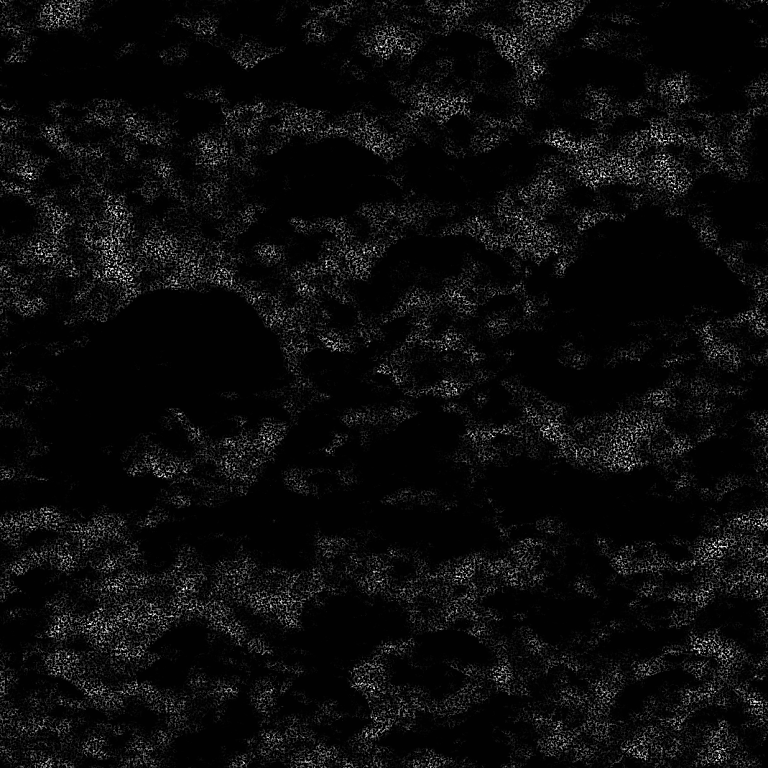
This texture map is drawn by a Shadertoy shader. Its source:

```glsl
vec2 hash2(vec2 cell) {
    vec3 q = fract(cell.xyx * vec3(0.1031, 0.1030, 0.0973));
    q += dot(q, q.yzx + 33.33);
    return fract((q.xx + q.yz) * q.zy);
}

float cornerSlope(vec2 cell, vec2 offset) {
    float angle = 6.2832 * hash2(cell).x;
    return dot(vec2(cos(angle), sin(angle)), offset);
}

float gradientNoise(vec2 p) {
    vec2 i = floor(p), f = p - i;
    vec2 u = f * f * f * (f * (f * 6.0 - 15.0) + 10.0);
    vec2 e = vec2(1.0, 0.0);
    float low = mix(cornerSlope(i, f), cornerSlope(i + e, f - e), u.x);
    float high = mix(cornerSlope(i + e.yx, f - e.yx), cornerSlope(i + 1.0, f - 1.0), u.x);
    return mix(low, high, u.y);
}

float fbm(vec2 p) {
    float sum = 0.0, amplitude = 1.0;
    for (int i = 0; i < 5; i++) {
        sum += amplitude * gradientNoise(p);
        p = mat2(1.98, 0.25, -0.25, 1.98) * p + 17.3;
        amplitude *= 0.65;
    }
    return sum;
}

// Scattered pits lit from above: shaded upper wall, bright floor, dark outer slope below
float craterLight(vec2 p) {
    float light = 0.0;
    for (int y = -1; y <= 1; y++)
    for (int x = -1; x <= 1; x++) {
        vec2 cell = floor(p) + vec2(x, y);
        vec2 traits = hash2(cell + 57.0);
        float radius = mix(0.22, 0.5, traits.x);
        vec2 q = (p - cell - 0.25 - 0.5 * hash2(cell)) / radius;
        float d = length(q);
        float inside = -0.15 - q.y;
        float outside = 0.5 * q.y * smoothstep(1.8, 1.0, d);
        light += step(traits.y, 0.65) * mix(inside, outside, smoothstep(0.93, 1.03, d));
    }
    return light;
}

void mainImage(out vec4 fragColor, in vec2 fragCoord) {
    vec2 p = fragCoord / iResolution.y;

    // Ragged rims
    vec2 warp = vec2(fbm(p * 9.0 + 5.0), fbm(p * 9.0 + 40.0));
    vec2 ground = p + 0.014 * warp;

    // Relief: wide ridges and rubble, then craters from large to small
    float rubble = fbm(p * vec2(17.0, 21.0) + 63.0);
    float relief = 0.32 + 1.1 * fbm(ground * vec2(3.6, 7.0) + 11.0) + 0.75 * rubble;
    float scale = 2.9, strength = 0.8;
    for (int i = 0; i < 4; i++) {
        relief += strength * craterLight(ground * scale + 7.0 * float(i));
        scale *= 2.1;
        strength *= 0.68;
    }

    // Uneven brightness in clumps
    float clumps = max(0.15, 0.8 + 1.3 * fbm(p * 24.0 + 130.0));
    float light = smoothstep(0.0, 1.15, relief) * clumps;

    // Fine dust that only shows on lit ground
    float grain = gradientNoise(p * 307.0) + 0.9 * gradientNoise(p * 467.0 + 90.0);
    float dust = max(0.0, 0.33 + 2.0 * grain);
    fragColor = vec4(vec3(0.004 + 0.41 * light * dust), 1.0);
}
```
